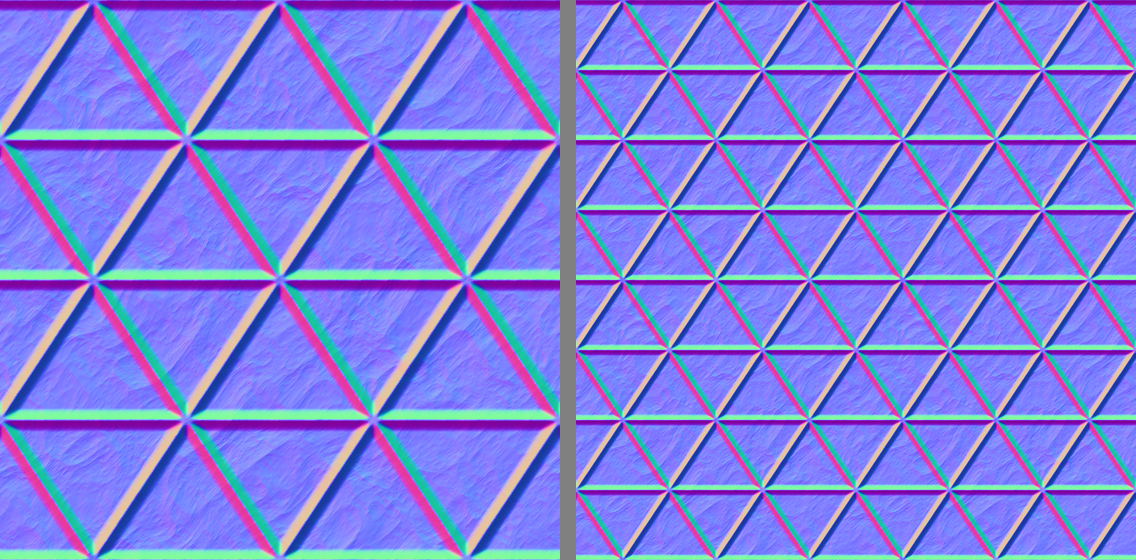
Left: one tile. Right: repeated 2 by 2.
A three.js fragment shader for this texture map:

```glsl
varying vec2 vUv;

#define COLUMNS 3.0          // triangles across
#define ROWS 4.0             // triangle rows, even so that it tiles
#define GROOVE_SLOPE 5.0     // steepness of the groove walls
#define GROOVE_FLOOR 0.004   // half width of the rounded groove bottom
#define WALL_START 0.0026    // where the wall begins to level out
#define WALL_END 0.0225      // where the wall meets the flat face
#define JOINT_RADIUS 0.018   // softening where grooves cross
#define CREASE_FREQ vec2(9.0, 6.0)
#define CREASE_BUMP 0.046
#define CREASE_WARP 0.035
#define SAMPLE_STEP 0.001

float hash(vec2 p) {
  return fract(sin(dot(p, vec2(127.1, 311.7))) * 4375.85);
}

// Value noise that wraps after a whole number of cells
float wrapNoise(vec2 p, vec2 period, float seed) {
  vec2 i = floor(p), f = fract(p);
  f = f * f * f * (f * (f * 6.0 - 15.0) + 10.0);
  vec2 a = mod(i, period), b = mod(i + 1.0, period);
  return mix(mix(hash(a + seed), hash(vec2(b.x, a.y) + seed), f.x),
             mix(hash(vec2(a.x, b.y) + seed), hash(b + seed), f.x), f.y);
}

// Creased plaster: ridged octaves on a lattice turned by 45 degrees
float creaseHeight(vec2 uv) {
  vec2 q = vec2(uv.x - uv.y, uv.x + uv.y);
  vec2 freq = CREASE_FREQ;
  q += CREASE_WARP * (vec2(wrapNoise(q * 8.0, vec2(8.0), 3.0),
                           wrapNoise(q * 8.0, vec2(8.0), 17.0)) - 0.5);
  float height = 0.0;
  for (int i = 0; i < 5; i++) {
    float n = wrapNoise(q * freq, freq, 31.0 + 7.0 * float(i));
    height += abs(2.0 * n - 1.0) / freq.x;
    freq *= 2.0;
  }
  return height;
}

vec2 creaseTilt(vec2 uv) {
  vec2 e = vec2(SAMPLE_STEP, 0.0);
  vec2 rise = vec2(creaseHeight(uv + e.xy) - creaseHeight(uv - e.xy),
                   creaseHeight(uv + e.yx) - creaseHeight(uv - e.yx));
  return -CREASE_BUMP * rise / (2.0 * SAMPLE_STEP);
}

// Signed distance to the nearest of a family of parallel lines
float lineDistance(vec2 uv, vec2 waves, float offset) {
  return (fract(dot(uv, waves) - offset + 0.5) - 0.5) / length(waves);
}

// Tilt of the surface towards the middle of a groove
vec2 grooveTilt(float d, vec2 waves) {
  float a = abs(d);
  float wall = smoothstep(0.0, GROOVE_FLOOR, a) * (1.0 - smoothstep(WALL_START, WALL_END, a));
  return -sign(d) * GROOVE_SLOPE * wall * normalize(waves);
}

void main() {
  // Three line families that meet at the corners of the triangles
  vec2 level = vec2(0.0, ROWS);
  vec2 rising = vec2(COLUMNS, -0.5 * ROWS);
  vec2 falling = vec2(COLUMNS, 0.5 * ROWS);
  vec3 d = vec3(lineDistance(vUv, level, 0.0),
                lineDistance(vUv, rising, 0.5),
                lineDistance(vUv, falling, 0.5));

  // Each groove flattens out as it nears the others
  vec3 face = smoothstep(vec3(0.0), vec3(JOINT_RADIUS), abs(d));
  vec2 tilt = grooveTilt(d.x, level) * face.y * face.z
            + grooveTilt(d.y, rising) * face.x * face.z
            + grooveTilt(d.z, falling) * face.x * face.y;
  tilt += creaseTilt(vUv);

  // Encode the normal with the green axis pointing down
  vec3 normal = normalize(vec3(tilt.x, -tilt.y, 1.0));
  gl_FragColor = vec4(normal * 0.5 + 0.5, 1.0);
}
```
